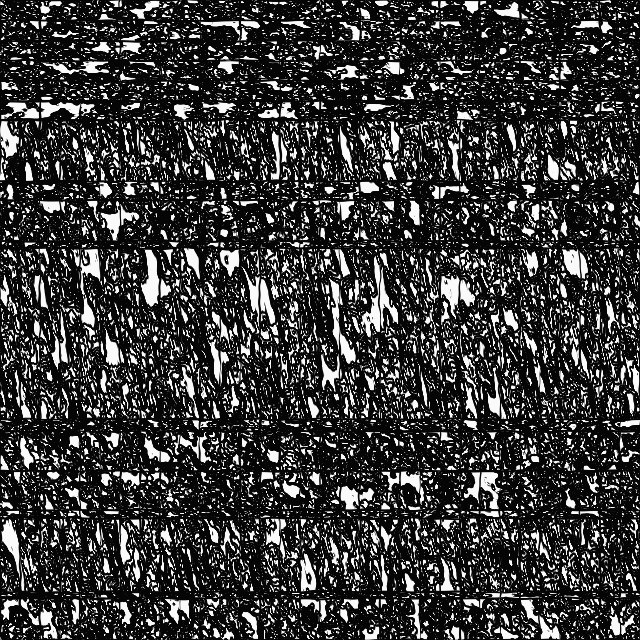
A Shadertoy shader for this texture:

```glsl
// Rough black and white engraving of tiled courses: 32 columns (16 in the top
// six courses) cut by uneven rows. Ink follows the level lines of layered noise,
// stretched along each course; the highest plateaus stay as bare paper.
#define COLUMNS 32.0
#define WIDE_ROWS 6
#define LEVELS 17.0      // level lines per unit of noise height
#define TOP_LEVEL 9.5    // last line drawn, bare paper above it
#define INK_HALF 0.00195 // half width of a level line
#define JOINT_HALF 0.0019
#define SLANT 0.22
#define TILE_CONTRAST 0.09
#define INK vec3(0.02)
#define PAPER vec3(0.98)

const int ROWS = 18;
// Course edges, measured down from the top
const float EDGES[19] = float[19](
    0.0, 0.032, 0.064, 0.095, 0.126, 0.158, 0.188, 0.283, 0.313, 0.377,
    0.388, 0.655, 0.674, 0.736, 0.797, 0.810, 0.925, 0.935, 1.0);

float hash(vec2 p) {
    vec3 q = fract(vec3(p.xyx) * 0.1031);
    q += dot(q, q.yzx + 33.33);
    return fract((q.x + q.y) * q.z);
}

float valueNoise(vec2 p) {
    vec2 cell = floor(p), t = fract(p);
    t = t * t * (3.0 - 2.0 * t);
    float low = mix(hash(cell), hash(cell + vec2(1, 0)), t.x);
    float high = mix(hash(cell + vec2(0, 1)), hash(cell + vec2(1, 1)), t.x);
    return mix(low, high, t.y);
}

// Three octaves of relief, slanted and stretched by frequency
float relief(vec2 p, vec2 frequency, float seed) {
    p.x += SLANT * p.y;
    p = p * frequency + seed * vec2(17.3, 9.1);
    float height = 0.0, weight = 0.5;
    for (int i = 0; i < 3; i++) {
        height += weight * valueNoise(p);
        p = p * 2.03 + 11.7;
        weight *= 0.5;
    }
    return height;
}

// Coverage of a stroke with smooth edges
float stroke(float dist, float halfWidth, float pixel) {
    return 1.0 - smoothstep(-0.6 * pixel, 0.6 * pixel, dist - halfWidth);
}

void mainImage(out vec4 fragColor, in vec2 fragCoord) {
    vec2 p = fragCoord / iResolution.xy;
    float pixel = 1.0 / iResolution.y;
    float depth = 1.0 - p.y;

    // Course under this point, and the nearest wavering horizontal joint
    float waver = 0.0009 * sin(p.x * 47.0) + 0.0006 * sin(p.x * 131.0 + 2.0);
    int row = 0;
    float rowJoint = 1.0;
    for (int i = 0; i <= ROWS; i++) {
        if (i < ROWS && depth >= EDGES[i]) row = i;
        float bend = waver * sin(float(i) * 2.4 + p.x * 9.0);
        rowJoint = min(rowJoint, abs(depth - EDGES[i] + bend));
    }
    float courseHeight = EDGES[row + 1] - EDGES[row];
    float seed = float(row);

    // Tile within the course, and the nearest vertical joint
    float columns = row < WIDE_ROWS ? 0.5 * COLUMNS : COLUMNS;
    float sway = 0.0008 * sin(p.y * 90.0 + seed) + 0.0005 * sin(p.y * 230.0);
    float across = (p.x + sway) * columns;
    float columnJoint = abs(fract(across + 0.5) - 0.5) / columns;
    vec2 tile = vec2(floor(across), seed);
    float down = (depth - EDGES[row]) / courseHeight;

    // Relief runs sideways in thin courses and upright in tall ones
    float tall = smoothstep(0.015, 0.1, courseHeight);
    vec2 frequency = mix(vec2(40.0, 68.0), vec2(60.0, 22.0), tall);
    float height = relief(p, frequency, seed);
    float e = 0.0006;
    vec2 slope = vec2(relief(p + vec2(e, 0), frequency, seed),
                      relief(p + vec2(0, e), frequency, seed)) - height;
    float steepness = max(length(slope) / e, 0.5);

    // Each tile is lighter or darker, and lighter toward its upper end
    height += TILE_CONTRAST * (hash(tile + 5.0) - 0.5) + 0.06 * (0.5 - down);

    // Level lines of even width
    float scaled = height * LEVELS;
    float level = min(floor(scaled) + 0.5, TOP_LEVEL);
    float ink = stroke(abs(scaled - level) / (LEVELS * steepness), INK_HALF, pixel);

    // Joints, worn thin in places
    float rowWear = 0.45 + 0.8 * valueNoise(vec2(p.x * 45.0, seed * 3.0));
    float columnWear = 1.3 * valueNoise(vec2(tile.x * 5.3, p.y * 38.0));
    ink = max(ink, stroke(rowJoint, JOINT_HALF * rowWear, pixel));
    ink = max(ink, stroke(columnJoint, JOINT_HALF * columnWear, pixel));

    fragColor = vec4(mix(PAPER, INK, ink), 1.0);
}
```
